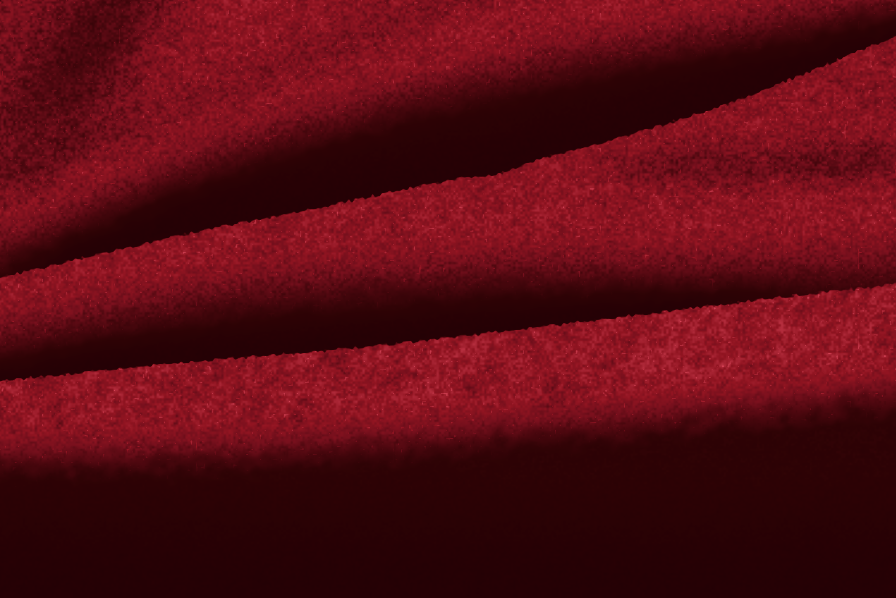
Reproduce this texture procedurally as a Shadertoy shader.

```glsl
// Soft red napped cloth in three diagonal folds with deep shadowed valleys.
#define GRAIN_SCALE 250.0
#define GRAIN_GAIN 0.46
#define CLUMP_SCALE 62.0
#define CLUMP_GAIN 0.16
#define EDGE_FUZZ 0.006
#define LIT_LEVEL 0.77
#define SHADE_LEVEL 0.17
#define CONTACT_LEVEL 0.06

float hash(vec2 p) {
    vec3 q = fract(vec3(p.xyx) * 0.1031);
    q += dot(q, q.yzx + 33.33);
    return fract((q.x + q.y) * q.z);
}

float noise(vec2 p) {
    vec2 i = floor(p), f = fract(p);
    f = f * f * (3.0 - 2.0 * f);
    return mix(mix(hash(i), hash(i + vec2(1, 0)), f.x),
               mix(hash(i + vec2(0, 1)), hash(i + vec2(1, 1)), f.x), f.y);
}

// Smooth height profile through six evenly spaced knots
float profile(float x, float k[6]) {
    float s = clamp(x / 0.3, 0.0, 4.999);
    int i = int(s);
    float t = s - float(i);
    float b = k[i], c = k[i + 1];
    float a = i > 0 ? k[i - 1] : 2.0 * b - c;
    float d = i < 4 ? k[i + 2] : 2.0 * c - b;
    return b + 0.5 * t * (c - a + t * (2.0 * a - 5.0 * b + 4.0 * c - d
             + t * (3.0 * (b - c) + d - a)));
}

float bell(float d, float width) {
    d /= width;
    return exp(-d * d);
}

// One at the lit side above the line, zero in the shade below it
float litSide(float d, float softness) {
    return 1.0 - smoothstep(-softness, softness, d);
}

vec3 clothColour(float light) {
    vec3 tones[6] = vec3[6](
        vec3(0.13, 0.00, 0.02), vec3(0.18, 0.01, 0.02), vec3(0.31, 0.03, 0.06),
        vec3(0.46, 0.06, 0.11), vec3(0.57, 0.08, 0.13), vec3(0.67, 0.15, 0.21));
    vec3 c = tones[0];
    for (int i = 1; i < 6; i++)
        c = mix(c, tones[i], clamp(light * 5.0 - float(i - 1), 0.0, 1.0));
    return c + max(light - 1.0, 0.0) * vec3(0.55, 0.38, 0.42);
}

void mainImage(out vec4 fragColor, in vec2 fragCoord) {
    // Height units, with y measured down from the top
    vec2 p = vec2(fragCoord.x, iResolution.y - fragCoord.y) / iResolution.y;
    float x = p.x, y = p.y;
    float aa = 1.2 / iResolution.y;

    // Fibre grain and broader clumps of nap
    float grain = 0.65 * noise(p * GRAIN_SCALE)
                + 0.35 * noise(p.yx * GRAIN_SCALE * 0.53 + 17.0) - 0.5;
    vec2 lean = vec2(x + 0.5 * y, y - 0.3 * x);
    float clump = 0.6 * noise(lean * CLUMP_SCALE)
                + 0.4 * noise(lean * CLUMP_SCALE * 0.4 + 9.0) - 0.5;
    float fuzz = EDGE_FUZZ * (noise(p * GRAIN_SCALE * 0.7 + 5.0) - 0.5);
    float ragged = 0.03 * clump + 0.02 * grain;

    // Fold crests and the lines where light turns to shade
    float upperEdge = profile(x, float[6](0.465, 0.394, 0.333, 0.266, 0.179, 0.059))
                    + 0.008 * bell(x - 0.83, 0.05);
    float lowerEdge = profile(x, float[6](0.637, 0.607, 0.581, 0.547, 0.510, 0.475));
    float topTurn = profile(x, float[6](0.425, 0.285, 0.185, 0.110, 0.055, 0.005));
    float midTurn = profile(x, float[6](0.565, 0.505, 0.470, 0.453, 0.450, 0.430));
    float lowTurn = profile(x, float[6](0.765, 0.757, 0.740, 0.713, 0.685, 0.655));
    float crease = profile(x, float[6](0.33, 0.215, 0.095, -0.02, -0.12, -0.20));

    // Top fold: rounded ridge, faint crease and a hollow at the left
    float lit = litSide(y - topTurn + ragged, 0.075);
    float shade = mix(CONTACT_LEVEL, SHADE_LEVEL, smoothstep(0.0, 0.14, upperEdge - y));
    float top = mix(shade, LIT_LEVEL, lit);
    top -= 0.12 * lit * bell(y - crease + 0.035, 0.045);
    vec2 h = p - vec2(0.15, 0.11);
    float across = dot(h, vec2(0.78, 0.63)), along = dot(h, vec2(0.63, -0.78));
    top -= 0.36 * bell(across, 0.075) * bell(along, 0.24);
    top -= 0.18 * (1.0 - smoothstep(-0.08, 0.03, across)) * litSide(y - 0.22, 0.12);

    // Middle fold: shade thins at the right, below a shallow dip
    lit = litSide(y - midTurn + ragged, 0.075);
    shade = mix(CONTACT_LEVEL, SHADE_LEVEL, smoothstep(0.0, 0.08, lowerEdge - y));
    shade += 0.20 * smoothstep(1.1, 1.5, x);
    float middle = mix(shade, LIT_LEVEL, lit);
    float dip = 0.285 - 0.03 * (x - 1.1);
    middle -= 0.22 * bell(y - dip, 0.035) * smoothstep(0.92, 1.15, x);
    middle -= 0.05 * litSide(y - dip, 0.04) * smoothstep(0.9, 1.2, x);

    // Bottom fold: thick lit nap falling into a broad dark base
    lit = litSide(y - lowTurn + 1.5 * ragged, 0.055);
    shade = mix(SHADE_LEVEL + 0.02, CONTACT_LEVEL, smoothstep(0.76, 1.0, y));
    float bottom = mix(shade, LIT_LEVEL + 0.04 * smoothstep(0.4, 1.3, x), lit);
    bottom += 0.16 * clump * lit;

    // Stack the folds, then roughen only where light reaches
    float light = mix(top, middle, smoothstep(-aa, aa, y - upperEdge + fuzz));
    light = mix(light, bottom, smoothstep(-aa, aa, y - lowerEdge + fuzz));
    float exposed = smoothstep(0.12, 0.65, light);
    light += (GRAIN_GAIN * grain + CLUMP_GAIN * clump) * mix(0.12, 1.0, exposed);
    light += 0.3 * exposed * smoothstep(0.86, 1.0, noise(p * GRAIN_SCALE * 0.9 + 41.0));

    fragColor = vec4(clothColour(max(light, 0.0)), 1.0);
}
```
